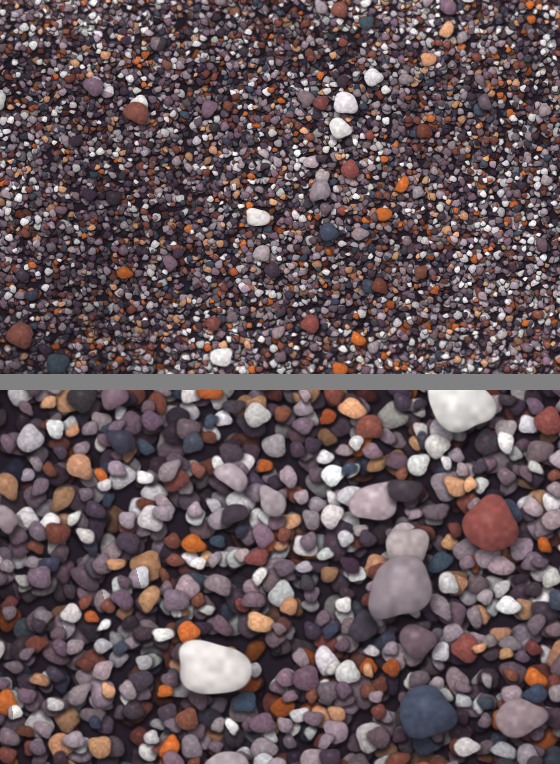
Top, the full canvas; bottom, a detail of the centre.
Write a WebGL 1 fragment shader that draws this texture.

```glsl
precision highp float;
// Wet beach gravel: thousands of small rounded stones heaped on dark gaps.
// Jittered grids of wobbly ellipses are painted from the deepest layer up,
// each stone with its own mineral colour, dome shading and contact shadow.

uniform vec2 u_resolution;

const int LAYERS = 8;
const float HEAP_LAYERS = 6.0;
const vec3 GAP = vec3(0.115, 0.095, 0.115);

float hash(vec2 p) {
  return fract(sin(dot(p, vec2(127.1, 311.7))) * 43758.5453);
}

float noise(vec2 p) {
  vec2 i = floor(p);
  vec2 f = fract(p);
  f = f * f * (3.0 - 2.0 * f);
  float low = mix(hash(i), hash(i + vec2(1.0, 0.0)), f.x);
  float high = mix(hash(i + vec2(0.0, 1.0)), hash(i + vec2(1.0, 1.0)), f.x);
  return mix(low, high, f.y);
}

vec2 rotate(vec2 p, float angle) {
  float c = cos(angle);
  float s = sin(angle);
  return vec2(c * p.x + s * p.y, c * p.y - s * p.x);
}

// Broad drifts of light and shade over the heap, about -0.5 to 0.5.
float drift(vec2 p) {
  float bands = noise(rotate(p, -0.5) * vec2(2.6, 4.5) + 3.7);
  float hollow = exp(-8.0 * dot(p - vec2(0.92, 0.30), p - vec2(0.92, 0.30)));
  float crest = exp(-9.0 * dot(p - vec2(0.70, 0.62), p - vec2(0.70, 0.62)));
  return 0.65 * (bands - 0.5) + 0.22 * (crest - hollow);
}

// Mineral colour: greys from dark to pale, with some rust, tan and orange.
vec3 mineral(vec2 id, float tone) {
  float pick = hash(id + 11.3) + 0.35 * tone;
  vec3 color = mix(vec3(0.25, 0.21, 0.24), vec3(0.23, 0.26, 0.31), step(0.72, hash(id + 5.9)));
  color = mix(color, vec3(0.43, 0.36, 0.39), step(0.24, pick));
  color = mix(color, vec3(0.61, 0.55, 0.57), step(0.50, pick));
  color = mix(color, vec3(0.83, 0.82, 0.81), step(0.74, pick));
  float kind = hash(id + 23.1);
  vec3 warm = mix(vec3(0.46, 0.27, 0.22), vec3(0.76, 0.56, 0.41), step(0.55, kind));
  warm = mix(warm, vec3(0.72, 0.37, 0.17), step(0.84, kind));
  color = mix(color, warm, step(hash(id + 31.7), 0.21));
  vec3 tint = vec3(hash(id + 2.2), hash(id + 4.4), hash(id + 6.6)) - 0.5;
  return color * (0.88 + 0.26 * hash(id + 41.9)) + 0.035 * tint;
}

// Normalised radius of a wobbly ellipse: 1 on the outline.
float outline(vec2 q, float phase) {
  float a = atan(q.y, q.x + 0.0001);
  float wobble = 0.08 * sin(3.0 * a + phase) + 0.05 * sin(4.0 * a - 2.3 * phase);
  return length(q) / (1.0 + wobble);
}

// Paints one stone; local is the offset from its centre in cell units.
vec3 paintStone(vec3 under, vec2 local, vec2 id, float light, float tone, float soft) {
  float size = hash(id + 51.1);
  float radius = mix(0.33, 0.64, size * size);
  float aspect = mix(0.58, 0.98, hash(id + 61.3));
  float angle = 2.6 * (hash(id + 71.7) - 0.5);
  float phase = 6.283 * hash(id + 81.9);
  vec2 squash = vec2(radius, radius * aspect);

  vec2 q = rotate(local, angle) / squash;
  vec2 shadowQ = rotate(local + vec2(-0.03, 0.10), angle) / squash;
  float r = outline(q, phase);
  float shadow = 1.0 - smoothstep(0.75, 1.45, outline(shadowQ, phase));
  float edge = soft / (radius * aspect);
  float cover = 1.0 - smoothstep(1.0 - edge, 1.0 + edge, r);

  float dome = sqrt(max(0.0, 1.0 - r * r));
  vec2 slope = local / radius;
  float shade = 0.73 + 0.27 * dome + 0.17 * slope.y - 0.07 * slope.x;
  float grain = noise(local * 9.0 + 40.0 * hash(id)) - 0.5;
  vec3 color = mineral(id, tone) * (shade + 0.20 * grain) * light;
  float glint = 1.0 - smoothstep(0.0, 0.35, length(slope - vec2(-0.12, 0.32)));
  color += 0.07 * glint * light * step(0.45, hash(id + 91.3));

  return mix(under * (1.0 - 0.62 * shadow), color, cover);
}

// Scatters one layer of stones over what lies below it.
vec3 paintLayer(vec3 under, vec2 p, float cells, float density, float light, float seed, float soft) {
  vec2 grid = rotate(p, 0.12 * sin(seed * 2.1)) * cells + seed * vec2(7.37, 3.19);
  vec2 base = floor(grid);
  float tone = drift(p);
  vec3 color = under;
  for (int j = 1; j >= -1; j--) {
    for (int i = -1; i <= 1; i++) {
      vec2 cell = base + vec2(float(i), float(j));
      vec2 id = cell + seed * 17.0;
      if (hash(id + 101.7) < density) {
        vec2 jitter = vec2(hash(id + 111.1), hash(id + 121.3)) - 0.5;
        vec2 local = grid - cell - 0.5 - 0.7 * jitter;
        color = paintStone(color, local, id, light, tone, soft * cells);
      }
    }
  }
  return color;
}

void main() {
  vec2 p = gl_FragCoord.xy / u_resolution.y;
  // Focus is sharpest across the middle and softens to the top and bottom.
  float defocus = 0.0016 * smoothstep(0.25, 0.5, abs(p.y - 0.5));
  float soft = max(0.0012, 0.7 / u_resolution.y) + defocus;

  vec3 color = GAP;
  for (int k = 0; k < LAYERS; k++) {
    float layer = float(k);
    float height = min(layer / (HEAP_LAYERS - 1.0), 1.0);
    float loose = max(0.0, layer - HEAP_LAYERS + 1.0);
    float cells = loose > 0.0 ? 34.0 - 9.0 * loose : 37.0 + 2.5 * layer;
    float density = loose > 0.0 ? 0.16 - 0.055 * loose : 0.58;
    float light = mix(0.50, 1.04, height);
    color = paintLayer(color, p, cells, density, light, layer + 1.0, soft);
  }

  color *= 1.0 + 0.55 * drift(p);
  color = max(color, 0.0) * 0.95 + vec3(0.045, 0.035, 0.048);
  gl_FragColor = vec4(min(color, 1.0), 1.0);
}
```
